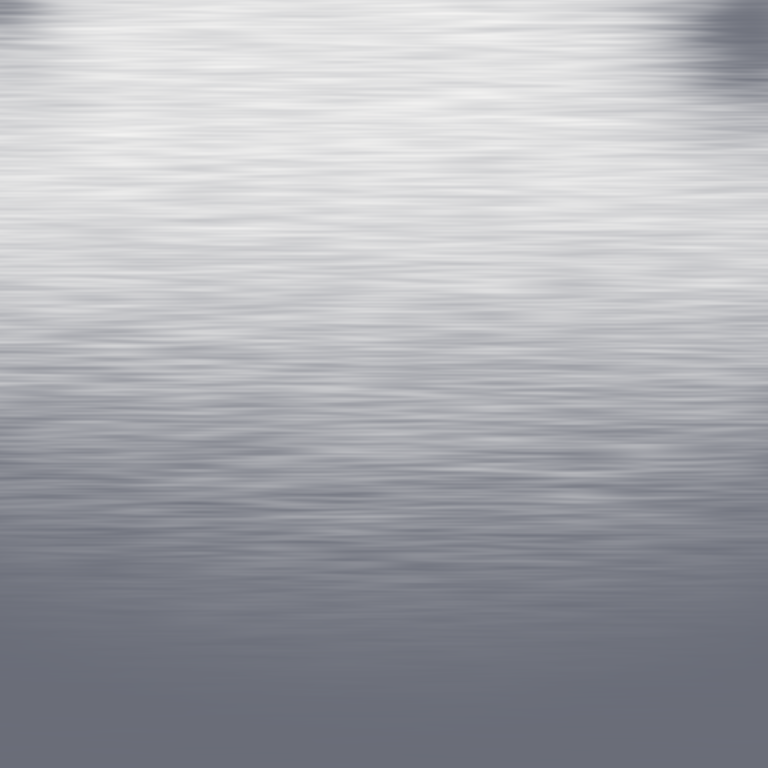
Write a WebGL 2 fragment shader that draws this texture.

```glsl
#version 300 es
precision highp float;

uniform vec2 u_resolution;
out vec4 fragColor;

// Random unit gradient for a lattice cell
vec2 gradientAt(vec2 cell) {
    uvec2 q = uvec2(ivec2(cell)) * uvec2(1597334673u, 3812015801u);
    uint h = (q.x ^ q.y) * 1597334673u;
    h = (h ^ (h >> 15)) * 2246822519u;
    h ^= h >> 13;
    float angle = float(h & 65535u) / 65536.0 * 6.28318;
    return vec2(cos(angle), sin(angle));
}

float gradientNoise(vec2 p) {
    vec2 cell = floor(p), f = p - cell;
    vec2 w = f * f * f * (f * (f * 6.0 - 15.0) + 10.0);
    vec2 e = vec2(1.0, 0.0);
    float low = mix(dot(gradientAt(cell), f),
                    dot(gradientAt(cell + e.xy), f - e.xy), w.x);
    float high = mix(dot(gradientAt(cell + e.yx), f - e.yx),
                     dot(gradientAt(cell + e.xx), f - e.xx), w.x);
    return mix(low, high, w.y);
}

// Horizontal brush marks: stretched noise from broad bands to hairlines
float brushMarks(vec2 uv) {
    vec2 frequency = vec2(2.5, 29.0);
    float sum = 0.0, weight = 0.4;
    for (int i = 0; i < 4; i++) {
        sum += weight * gradientNoise(uv * frequency + float(i) * vec2(17.3, 41.7));
        frequency *= vec2(1.6, 2.03);
        weight = min(weight * 1.6, 0.95);
    }
    return sum;
}

// Soft elliptical shadow
float shadow(vec2 uv, vec2 center, vec2 radius) {
    vec2 d = (uv - center) / radius;
    return exp(-dot(d, d));
}

void main() {
    vec2 uv = gl_FragCoord.xy / u_resolution;

    // Vertical sheen, bowed down toward the sides in the lower half
    float side = 2.0 * uv.x - 1.0;
    float bow = 0.085 * side * side * smoothstep(0.75, 0.3, uv.y);
    float light = smoothstep(0.05, 0.86, uv.y + 0.015 - bow);

    // Dark upper corners
    float right = shadow(uv, vec2(0.98, 0.965), vec2(0.085, 0.095));
    float halo = shadow(uv, vec2(1.0, 0.97), vec2(0.17, 0.17));
    float left = shadow(uv, vec2(-0.01, 1.01), vec2(0.06, 0.055));
    float edge = shadow(uv, vec2(0.0, 0.98), vec2(0.1, 0.13));
    light *= (1.0 - 0.85 * right) * (1.0 - 0.45 * halo);
    light *= (1.0 - 0.55 * left) * (1.0 - 0.2 * edge);

    // Marks fade out in shadow and soften in the brightest area
    float contrast = smoothstep(-0.03, 0.35, light) * mix(0.21, 0.13, smoothstep(0.6, 1.0, light));
    light += contrast * brushMarks(uv);

    vec3 slate = vec3(0.415, 0.428, 0.472);
    vec3 silver = vec3(0.888, 0.888, 0.89);
    fragColor = vec4(clamp(mix(slate, silver, light), 0.0, 1.0), 1.0);
}
```
